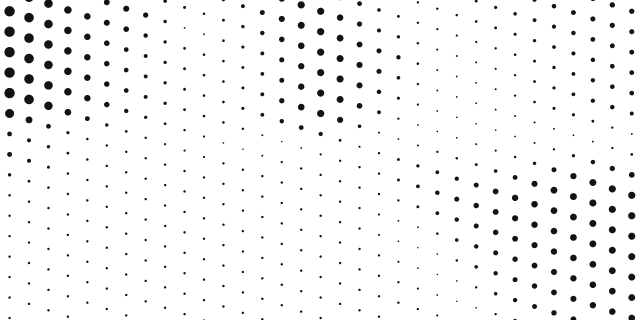
This background is drawn by a Shadertoy shader. Its source:

```glsl
// Halftone field: dark dots on white, set on a sheared lattice of columns.
// Each dot's radius is sampled at its centre from a smooth field built of
// soft bumps, a horizontal fold and a diagonal ridge at the lower right.

float bump(vec2 q) { return exp(-dot(q, q)); }
float bump(float t) { return exp(-t * t); }

// Dot radius in thousandths of the canvas height; c.y runs downward.
float dotRadius(vec2 c) {
    // Quiet base, a little heavier below the fold
    float below = smoothstep(0.0, 0.117, c.y - 0.326 - 0.065 * smoothstep(0.65, 1.3, c.x));
    float radius = mix(2.1, 3.65, below);
    radius -= 1.8 * bump((c - vec2(0.807, 0.453)) / vec2(0.195, 0.036));

    // Three swells above the fold
    float swells = 14.3 * exp(-pow(max(c.x, 0.0) / 0.385, 1.5));
    swells += 8.9 * bump((c.x - 0.995 - 0.035 * sin(11.0 * c.y - 1.0)) / 0.203);
    swells += 5.2 * bump((c.x - 1.974) / 0.31);
    float fold = 0.385 + 0.036 * bump((c.x - 1.03) / 0.13);
    radius += swells * (1.0 - smoothstep(-0.065, 0.055, c.y - fold));

    // Local thickening and thinning
    radius += 4.2 * bump((c - vec2(0.0, 0.47)) / vec2(0.156, 0.08));
    radius += 2.3 * bump((c - vec2(1.64, 0.0)) / vec2(0.34, 0.145));
    radius += 2.6 * bump((c - vec2(0.417, 0.047)) / vec2(0.08, 0.065));
    radius -= 2.4 * bump((c - vec2(0.6, 0.091)) / vec2(0.065, 0.04));
    radius += 1.8 * bump((c - vec2(1.23, 0.182)) / vec2(0.065, 0.057));

    // Diagonal ridge with a thin valley along its left flank
    float across = c.x - 1.224 - 0.75 * (c.y - 0.573);
    float crest = 0.534 + 0.021 * sin(9.6 * (c.x - 1.354));
    radius += 7.8 * (1.0 - exp(-max(across, 0.0) / 0.221))
            * smoothstep(-0.073, 0.073, c.y - crest);
    radius -= 1.6 * bump((across + 0.065) / 0.09) * smoothstep(0.6, 0.75, c.y);

    return max(radius, 1.5);
}

void mainImage(out vec4 fragColor, in vec2 fragCoord) {
    // Height is one unit, measured from the top edge
    vec2 p = fragCoord / iResolution.y;
    p.y = 1.0 - p.y;

    // Nearest lattice point: each column slides down by a fixed step
    vec2 pitch = vec2(0.06076, 0.0639);
    float column = floor((p.x - 0.0299) / pitch.x + 0.5);
    float columnTop = 0.0352 + 0.01997 * column;
    float row = floor((p.y - columnTop) / pitch.y + 0.5);
    vec2 centre = vec2(0.0299, columnTop) + pitch * vec2(column, row);

    // Antialiased disc
    float edge = 0.001 * dotRadius(centre) - length(p - centre);
    float ink = clamp(edge * iResolution.y + 0.5, 0.0, 1.0);
    fragColor = vec4(mix(vec3(1.0), vec3(0.07, 0.08, 0.08), ink), 1.0);
}
```
